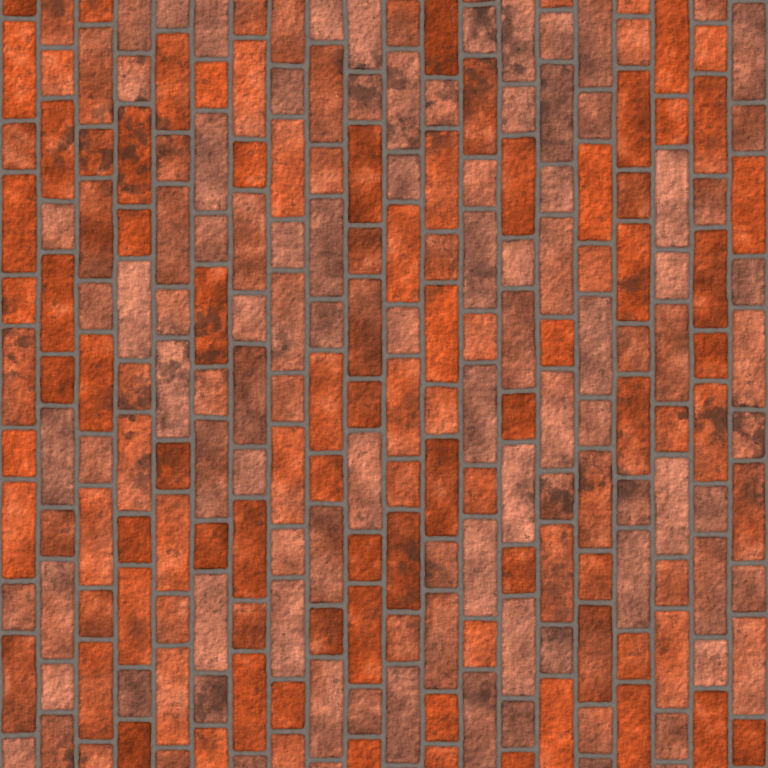
Give the GLSL for this texture, as a three.js fragment shader.

```glsl
varying vec2 vUv;

// Layout, in canvas units
const float COLUMNS = 20.0;
const float REPEATS = 5.0;          // long + short pairs down each column
const float LONG_SHARE = 0.6667;    // part of a pair taken by the long brick
const float FIRST_SHIFT = 0.12;     // start of the first column, in pairs
const float COLUMN_SHIFT = 0.52;    // added shift per column, in pairs
const float JOINT_WIDTH = 0.0062;
const float CORNER_RADIUS = 0.0040;
const float EDGE_SOFTNESS = 0.0011;
const float WOBBLE = 0.0022;
const float ROUGHNESS = 0.0011;

// Surface
const float MOTTLE_SCALE = 34.0;
const float GRAIN_SCALE = 170.0;
const float RELIEF = 0.42;
const float RIM_WIDTH = 0.0042;
const float RIM_SHADE = 0.24;

const vec3 MORTAR = vec3(0.475, 0.435, 0.405);
const vec3 DUSTY_CLAY = vec3(0.69, 0.43, 0.335);
const vec3 VIVID_CLAY = vec3(0.72, 0.305, 0.145);
const vec3 PALE_BLOOM = vec3(0.83, 0.52, 0.39);
const vec3 SOOT = vec3(0.27, 0.19, 0.16);

float hash(vec2 p) {
  vec3 q = fract(vec3(p.xyx) * 0.1031);
  q += dot(q, q.yzx + 33.33);
  return fract((q.x + q.y) * q.z);
}

float noise(vec2 p) {
  vec2 i = floor(p);
  vec2 f = fract(p);
  f = f * f * (3.0 - 2.0 * f);
  return mix(mix(hash(i), hash(i + vec2(1.0, 0.0)), f.x),
             mix(hash(i + vec2(0.0, 1.0)), hash(i + vec2(1.0, 1.0)), f.x), f.y);
}

float fbm(vec2 p) {
  float sum = 0.0;
  float weight = 0.5;
  for (int i = 0; i < 4; i++) {
    sum += weight * noise(p);
    p = mat2(1.6, 1.2, -1.2, 1.6) * p + 17.3;
    weight *= 0.5;
  }
  return sum / 0.9375;
}

float roundedBox(vec2 p, vec2 halfSize, float radius) {
  vec2 d = abs(p) - halfSize + radius;
  return length(max(d, 0.0)) + min(max(d.x, d.y), 0.0) - radius;
}

// Signed distance to the brick in x, brick identity in yz
vec3 brickAt(vec2 p) {
  float column = floor(p.x * COLUMNS);
  float run = (1.0 - p.y) * REPEATS - FIRST_SHIFT - COLUMN_SHIFT * column;
  float pair = floor(run);
  float along = run - pair;
  float isShort = step(LONG_SHARE, along);
  float start = isShort * LONG_SHARE;
  float span = mix(LONG_SHARE, 1.0 - LONG_SHARE, isShort);

  vec2 size = vec2(1.0 / COLUMNS, span / REPEATS);
  vec2 local = vec2((fract(p.x * COLUMNS) - 0.5) / COLUMNS,
                    (along - start - 0.5 * span) / REPEATS);
  vec2 id = vec2(column, pair * 2.0 + isShort) + 40.0;
  float d = roundedBox(local, 0.5 * (size - JOINT_WIDTH), CORNER_RADIUS);
  return vec3(d, id);
}

void main() {
  // Uneven laying and chipped outlines
  vec2 bend = vec2(noise(vUv * 19.0 + 3.0), noise(vUv * 23.0 + 61.0)) - 0.5;
  vec3 brick = brickAt(vUv + WOBBLE * bend);
  float d = brick.x + ROUGHNESS * (fbm(vUv * 150.0) - 0.5) * 2.0;
  float tone = hash(brick.yz);
  float light = hash(brick.yz + 71.0);
  vec2 clayPos = vUv + 3.7 * vec2(tone, light);

  // Clay colour per brick, with cloudy mottling
  float mottle = fbm(clayPos * MOTTLE_SCALE);
  float cloud = noise(clayPos * 22.0 + 9.0);
  vec3 clay = mix(DUSTY_CLAY, VIVID_CLAY, smoothstep(0.05, 0.95, tone + 0.3 * (cloud - 0.5)));
  clay *= mix(0.84, 1.13, light) + 0.62 * (mottle - 0.5);
  clay = mix(clay, PALE_BLOOM, 0.35 * smoothstep(0.56, 0.85, mottle));

  // Grain lit from the upper left
  vec2 grainPos = clayPos * GRAIN_SCALE;
  float grain = fbm(grainPos);
  float slope = grain - fbm(grainPos + vec2(-0.35, 0.35));
  clay *= 1.0 + RELIEF * slope + 0.22 * (grain - 0.5);

  // Pits, soot patches and worn dark rims
  float pits = smoothstep(0.69, 0.82, fbm(clayPos * 95.0 + 5.0));
  float patches = smoothstep(0.70, 0.92, noise(vUv * 11.0 + 27.0));
  float soot = patches * smoothstep(0.42, 0.68, fbm(vUv * 65.0));
  clay = mix(clay, SOOT, clamp(0.35 * pits + 0.65 * soot, 0.0, 0.8));
  float rim = smoothstep(-RIM_WIDTH, 0.0, d);
  clay *= 1.0 - RIM_SHADE * rim * mix(0.5, 1.4, noise(vUv * 60.0));

  // Sandy mortar, shaded where it meets the bricks
  vec3 mortar = MORTAR * (1.0 + 0.16 * (fbm(vUv * 210.0) - 0.5));
  mortar *= mix(0.90, 1.03, smoothstep(0.0, 0.5 * JOINT_WIDTH, d));

  float cover = 1.0 - smoothstep(-EDGE_SOFTNESS, EDGE_SOFTNESS, d);
  gl_FragColor = vec4(mix(mortar, clay, cover), 1.0);
}
```
